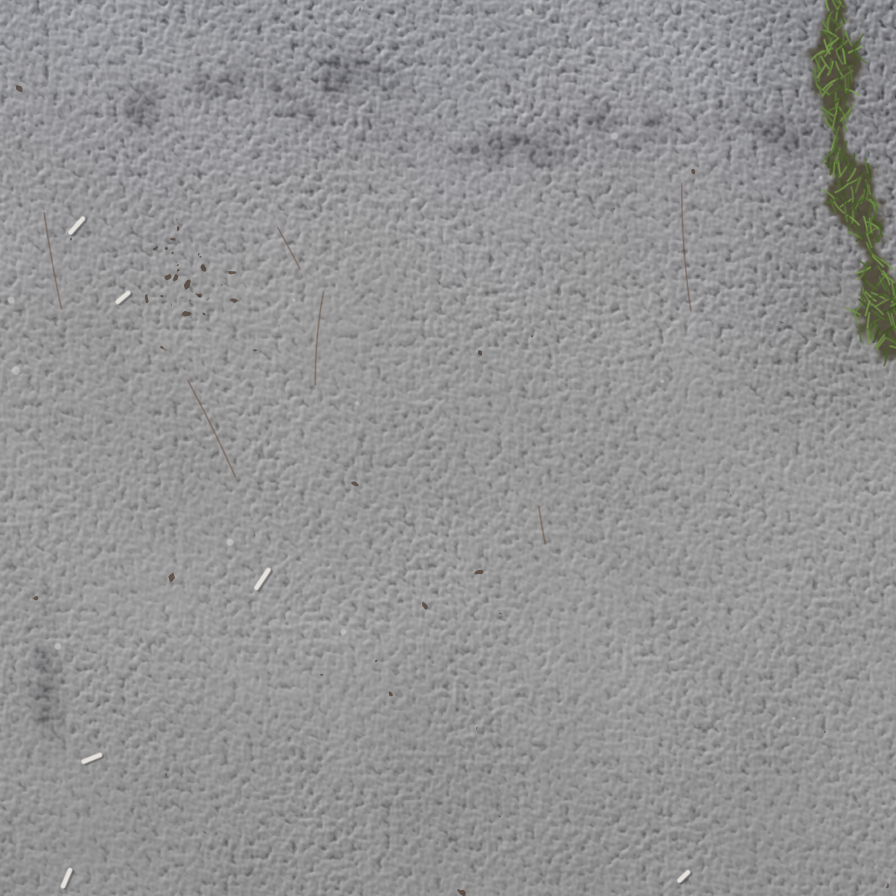
Write a Shadertoy shader that draws this texture.

```glsl
// Weathered grey asphalt with dark stains, dirt, twigs, small litter and a grassy crack.
const vec3 ASPHALT = vec3(0.612, 0.606, 0.600);
const vec3 COOL_TINT = vec3(-0.012, -0.006, 0.012);
const vec3 STAIN = vec3(0.27, 0.27, 0.29);
const vec3 DIRT = vec3(0.29, 0.23, 0.19);
const vec3 TWIG = vec3(0.41, 0.32, 0.27);
const vec3 LITTER = vec3(0.90, 0.89, 0.87);
const vec3 SOIL = vec3(0.29, 0.27, 0.20);
const vec3 GRASS_DARK = vec3(0.22, 0.30, 0.12);
const vec3 GRASS_LIGHT = vec3(0.50, 0.66, 0.32);
const float GRAIN_SCALE = 105.0;
const float RELIEF = 0.105;
const float PIT_DEPTH = 0.15;
const float BLADE_SCALE = 80.0;
const float SOFT = 0.0013;
const vec2 LIGHT = vec2(-0.0013, 0.0018);
const float TAU = 6.28319;

// Stains: centre and radii
const vec4 STAINS[7] = vec4[7](
    vec4(0.38, 0.90, 0.060, 0.035), vec4(0.25, 0.91, 0.040, 0.020),
    vec4(0.16, 0.88, 0.020, 0.025), vec4(0.56, 0.835, 0.090, 0.018),
    vec4(0.70, 0.865, 0.060, 0.020), vec4(0.87, 0.86, 0.050, 0.030),
    vec4(0.05, 0.24, 0.020, 0.060));

vec2 hash2(vec2 p) {
    vec3 q = fract(p.xyx * vec3(0.1031, 0.1030, 0.0973));
    q += dot(q, q.yzx + 33.33);
    return fract((q.xx + q.yz) * q.zy);
}

float corner(vec2 cell, vec2 f) {
    float a = TAU * hash2(cell + 71.0).x;
    return dot(vec2(cos(a), sin(a)), f);
}

float gradientNoise(vec2 p) {
    vec2 i = floor(p), f = p - i;
    vec2 u = f * f * f * (f * (f * 6.0 - 15.0) + 10.0), e = vec2(1, 0);
    return mix(mix(corner(i, f), corner(i + e, f - e), u.x),
               mix(corner(i + e.yx, f - e.yx), corner(i + 1.0, f - 1.0), u.x), u.y);
}

float fbm(vec2 p) {
    return gradientNoise(p) + 0.5 * gradientNoise(p * 2.1 + 9.0) + 0.25 * gradientNoise(p * 4.3 + 23.0);
}

float height(vec2 p) {
    return gradientNoise(p * GRAIN_SCALE) + 0.6 * gradientNoise(p * GRAIN_SCALE * 1.9 + 40.0);
}

vec2 turn(vec2 p, float a) {
    float c = cos(a), s = sin(a);
    return vec2(c * p.x + s * p.y, c * p.y - s * p.x);
}

// Distance to a capsule along x, bent into a parabola
float capsule(vec2 p, float halfLength, float radius, float bend) {
    p.y += bend * p.x * p.x;
    return length(vec2(max(abs(p.x) - halfLength, 0.0), p.y)) - radius;
}

float fill(float d) { return 1.0 - smoothstep(-SOFT, SOFT, d); }

// Signed distance to the ragged grass strip
float grassStrip(vec2 p) {
    float centre = 0.932 + 0.058 * (1.0 - smoothstep(0.62, 0.90, p.y));
    float width = 0.019 + 0.010 * cos(TAU * (p.y - 0.785) / 0.135);
    float d = abs(p.x - centre) - width + 0.018 * fbm(p * 28.0);
    return max(d, 0.60 - p.y);
}

vec3 asphalt(vec2 p) {
    float upper = smoothstep(0.55, 1.0, p.y + 0.12 * fbm(p * 4.0));
    float right = smoothstep(0.76, 0.96, p.x) * smoothstep(0.45, 0.7, p.y);
    float rough = 0.85 + 0.45 * upper + 0.3 * right + 0.35 * fbm(p * 7.0);
    float h = height(p);
    float shade = RELIEF * (height(p - LIGHT) - height(p + LIGHT));
    shade -= PIT_DEPTH * smoothstep(0.12, 0.75, -h);
    vec3 col = ASPHALT + COOL_TINT * (0.4 + upper) + rough * shade;
    col += 0.022 * fbm(p * 5.0 + 3.0) + 0.015 * fbm(p * 28.0);
    col -= 0.06 * right + 0.03 * (1.0 - smoothstep(0.0, 0.35, p.y));
    float stain = 0.0;
    for (int i = 0; i < 7; i++) {
        vec2 q = (p - STAINS[i].xy) / STAINS[i].zw;
        stain += exp(-dot(q, q));
    }
    stain *= smoothstep(-0.5, 0.5, fbm(p * 22.0)) * (0.4 + 0.6 * smoothstep(0.2, -0.4, h) );
    return mix(col, STAIN, clamp(0.85 * stain, 0.0, 0.8));
}

void addDebris(inout vec3 col, vec2 p) {
    // Dirt: clustered crumbs first, then lone specks
    for (int i = 0; i < 60; i++) {
        vec2 a = hash2(vec2(i, 3)), b = hash2(vec2(i, 8));
        vec2 cluster = vec2(0.215, 0.69) + vec2(0.09, 0.15) * (a - 0.5) * (0.4 + b.yx);
        vec2 q = p - (i < 30 ? cluster : a);
        float d = length(turn(q, TAU * b.x) * vec2(1.0, 1.7)) - mix(0.001, 0.0055, b.y * b.y);
        col = mix(col, DIRT, 0.75 * fill(d + 0.004 * gradientNoise(p * 190.0)));
    }
    // Pale chips
    for (int i = 0; i < 16; i++) {
        vec2 a = hash2(vec2(i, 21)), b = hash2(vec2(i, 27));
        col = mix(col, LITTER, 0.45 * fill(length(p - a) - 0.001 - 0.004 * b.x * b.x));
    }
    // Twigs
    for (int i = 0; i < 6; i++) {
        vec2 a = hash2(vec2(i, 34)), b = hash2(vec2(i, 39));
        vec2 q = turn(p - a * vec2(0.8, 0.75), -1.25 + 0.9 * (b.x - 0.5));
        col = mix(col, TWIG, 0.7 * fill(capsule(q, 0.02 + 0.06 * b.y, 0.0007, 2.0 * b.x - 1.0)));
    }
    // White litter with a thin shadow
    for (int i = 0; i < 6; i++) {
        vec2 a = hash2(vec2(i, 52)), b = hash2(vec2(i, 57));
        vec2 q = p - a * vec2(0.95, 0.8);
        float angle = 2.4 * (b.x - 0.5), len = 0.006 + 0.006 * b.y;
        col = mix(col, STAIN, 0.5 * fill(capsule(turn(q - 1.4 * LIGHT.yx, angle), len, 0.0025, 0.0)));
        col = mix(col, LITTER, fill(capsule(turn(q, angle), len, 0.0026, 0.0)));
    }
}

void addGrass(inout vec3 col, vec2 p) {
    float edge = grassStrip(p);
    col = mix(col, SOIL, 0.85 * (1.0 - smoothstep(-0.006, 0.006, edge)));
    vec2 cell = floor(p * BLADE_SCALE);
    for (int k = 0; k < 18; k++) {
        vec2 id = cell + vec2(k % 3 - 1, (k / 3) % 3 - 1);
        vec2 a = hash2(id + float(k / 9) * 57.0), b = hash2(id + 130.0 + float(k / 9) * 31.0);
        vec2 root = (id + a) / BLADE_SCALE;
        vec2 q = turn(p - root, 1.57 + 2.4 * (b.x - 0.5));
        float blade = fill(capsule(q, 0.008, 0.0009, 30.0 * (a.x - 0.5)));
        col = mix(col, mix(GRASS_DARK, GRASS_LIGHT, b.y), 0.9 * blade * step(grassStrip(root), 0.0));
    }
}

void mainImage(out vec4 fragColor, in vec2 fragCoord) {
    vec2 p = fragCoord / iResolution.xy;
    vec3 col = asphalt(p);
    addDebris(col, p);
    if (p.x > 0.84 && p.y > 0.56) addGrass(col, p);
    fragColor = vec4(clamp(col, 0.0, 1.0), 1.0);
}
```
